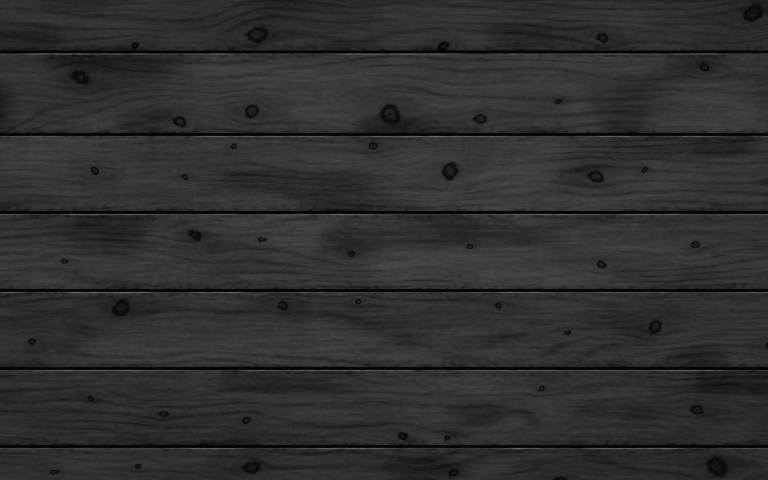
A WebGL 1 fragment shader for this texture:

```glsl
precision highp float;
// Dark horizontal timber planks, six seams high, with black gaps and worn bright
// upper edges. Grain is the contour lines of a stretched noise field bent around
// knots; the knots are scattered one per cell along every plank.
uniform vec2 u_resolution;

#define PLANK_PITCH 0.1625
#define FIRST_SEAM 0.0698
#define SEAM_HALF_WIDTH 0.0030
#define EDGE_WIDTH 0.0024
#define KNOT_SPACING 0.22
#define KNOT_SIZE 0.026
#define WOOD_TONE 0.208
#define GAP_TONE 0.015
#define EDGE_TONE 0.42
#define RING_DEPTH 0.042
#define FIBRE_DEPTH 0.046
#define STAIN_DEPTH 0.060

float hash(vec2 p) {
    return fract(sin(dot(p, vec2(127.1, 311.7))) * 4375.85);
}

float noise(vec2 p) {
    vec2 cell = floor(p);
    vec2 f = fract(p);
    f = f * f * (3.0 - 2.0 * f);
    float low = mix(hash(cell), hash(cell + vec2(1.0, 0.0)), f.x);
    float high = mix(hash(cell + vec2(0.0, 1.0)), hash(cell + 1.0), f.x);
    return mix(low, high, f.y);
}

// Returns grain bend (x), soft halo (y) and dark core (z) of nearby knots.
vec3 knots(vec2 q, float plank) {
    vec3 sum = vec3(0.0);
    float home = floor(q.x / KNOT_SPACING);
    for (int i = -1; i <= 1; i++) {
        vec2 id = vec2(home + float(i), plank);
        float hx = hash(id + 3.7);
        float hy = hash(id + 19.3);
        float hs = hash(id + 41.9);
        vec2 centre = vec2((id.x + 0.1 + 0.8 * hx) * KNOT_SPACING,
                           PLANK_PITCH * (0.06 + 0.88 * hy));
        float size = KNOT_SIZE * mix(0.28, 1.0, hs * hs);
        vec2 d = (q - centre) / size;
        d.y += d.x * (hx - 0.5) * 0.6;
        float wobble = 0.12 * sin(d.x * 2.3 + hy * 20.0) + 0.10 * sin(d.y * 3.1 + hx * 9.0)
            + 0.25 * (noise(q * 190.0) - 0.5);
        float dist = length(d * vec2(0.85, 1.15)) + wobble;
        vec2 wide = d * vec2(0.28, 0.50);
        float halo = exp(-dot(wide, wide));
        float rings = 0.68 + 0.32 * sin(dist * 8.0 + 3.2);
        sum.x += 0.80 * d.y * size * halo;
        sum.y += halo * (0.35 + 0.65 * hs);
        sum.z = max(sum.z, rings * (1.0 - smoothstep(0.60, 1.10, dist)));
    }
    return sum;
}

void main() {
    vec2 p = gl_FragCoord.xy / u_resolution.y;
    float aspect = u_resolution.x / u_resolution.y;
    float pixel = 0.7 / u_resolution.y;

    // Plank layout; the upper full plank is slightly wider than the rest.
    float y = p.y - 0.0094 * smoothstep(0.73, 0.88, p.y);
    float level = (y - FIRST_SEAM) / PLANK_PITCH;
    float plank = floor(level);
    float above = fract(level) * PLANK_PITCH;
    float below = PLANK_PITCH - above;
    vec2 seed = vec2(plank * 17.3, plank * 31.7);
    vec3 knot = knots(vec2(p.x, above), plank);

    // Growth rings, fibres and grit follow the bent height.
    float grainY = above - knot.x
        + 0.002 * sin(p.x * 9.0 + plank * 2.4) + 0.001 * sin(p.x * 23.0 + plank);
    float figure = noise(vec2(p.x * 1.8, grainY * 10.0) + seed)
        + 0.25 * noise(vec2(p.x * 6.0, grainY * 20.0) + seed);
    float ring = pow(0.5 + 0.5 * sin(figure * 30.0 + grainY * 260.0), 4.0);
    float ringFade = smoothstep(0.2, 0.7, noise(vec2(p.x * 4.0, above * 22.0) + seed + 5.0));
    ringFade *= 0.6 + 0.8 * noise(vec2(p.x * 45.0, grainY * 160.0) + seed);
    float fibre = noise(vec2(p.x * 14.0, grainY * 210.0) + seed)
        + 0.6 * noise(vec2(p.x * 60.0, grainY * 300.0) + seed) - 0.8;
    float grit = noise(vec2(p.x * 170.0, above * 310.0) + seed) - 0.5;

    // Broad stains, plank tone and knots.
    float blotch = noise(vec2(p.x * 3.2, above * 11.0) + seed + 9.0)
        + 0.5 * noise(vec2(p.x * 9.0, above * 26.0) + seed + 14.0) - 0.75;
    float stain = smoothstep(0.58, 0.92, noise(vec2(p.x * 6.0, above * 14.0) + seed + 23.0));
    float tone = WOOD_TONE + 0.020 * (hash(seed) - 0.5) + 0.055 * blotch;
    tone += FIBRE_DEPTH * fibre + 0.024 * grit - RING_DEPTH * ring * ringFade;
    tone -= STAIN_DEPTH * stain + 0.045 * min(knot.y, 1.3);
    tone = mix(tone, 0.035, 0.92 * knot.z);

    // Shaded, speckled plank edges.
    float nearEdge = exp(-min(above, below) / 0.010);
    float speck = smoothstep(0.55, 0.8, noise(vec2(p.x * 110.0, above * 190.0) + seed));
    tone -= 0.08 * nearEdge * speck + 0.06 * exp(-above / 0.006);

    // Gentle darkening toward the border of the canvas.
    vec2 off = (p - vec2(0.5 * aspect, 0.5)) / vec2(0.5 * aspect, 0.5);
    tone *= 1.07 - 0.10 * dot(off, off);

    // Worn bright upper edge, then the black gap.
    float wear = smoothstep(0.2, 0.75, noise(vec2(p.x * 11.0, plank * 5.0)))
        * (0.45 + 0.55 * noise(vec2(p.x * 110.0, plank * 3.0)));
    float edge = 1.0 - smoothstep(EDGE_WIDTH - pixel, EDGE_WIDTH + pixel,
                                  below - SEAM_HALF_WIDTH);
    tone = mix(tone, EDGE_TONE, edge * (0.2 + 0.8 * wear));
    float ragged = 0.0005 * (noise(vec2(p.x * 60.0, plank * 7.0)) - 0.5);
    float gap = 1.0 - smoothstep(-pixel, pixel, min(above, below) + ragged - SEAM_HALF_WIDTH);
    tone = mix(tone, GAP_TONE, gap);

    gl_FragColor = vec4(vec3(clamp(tone, 0.0, 1.0)), 1.0);
}
```
